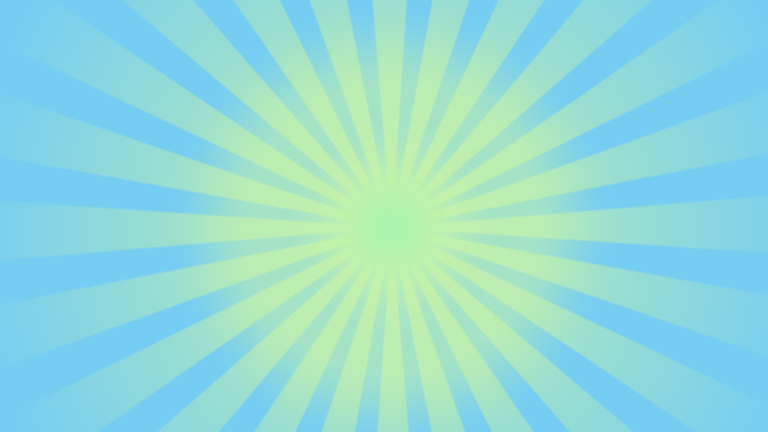
Write a WebGL 2 fragment shader that draws this background.

```glsl
#version 300 es
precision highp float;
// Sunburst: evenly spaced lime rays spread over a blue sky from a point
// just below the middle. Rays come from folding the polar angle; they fade
// outward in a straight ramp above a soft round halo and a green core.

uniform vec2 u_resolution;
out vec4 fragColor;

// Lengths are in canvas heights, measured from the canvas middle.
const float TAU = 6.2831853;
const vec2 CENTER = vec2(0.0174, -0.0266);
const float RAY_COUNT = 24.0;
const float RAY_SHARE = 0.58;             // part of each sector that is lit
const float RAY_TILT = 0.008;             // radians, counterclockwise
const float RAY_LENGTH = 0.985;
const float EDGE_SOFTNESS = 0.0035;
const float HALO_STRENGTH = 0.6;
const vec2 HALO_FADE = vec2(0.31, 0.53);  // start and end radius
const vec2 HEART_FADE = vec2(0.06, 0.24);
const float CORE_RADIUS = 0.085;

const vec3 SKY = vec3(0.458, 0.804, 0.949);
const vec3 LIME = vec3(0.775, 0.950, 0.665);
const vec3 CORE = vec3(0.665, 0.953, 0.680);

// Lit amount of the fan of rays, with an edge of constant width.
float rayMask(vec2 p, float radius) {
    float sector = (atan(p.y, p.x) - RAY_TILT) * RAY_COUNT / TAU;
    float offAxis = abs(fract(sector + 0.5) - 0.5);
    float edge = (offAxis - 0.5 * RAY_SHARE) * TAU / RAY_COUNT * radius;
    float softness = max(EDGE_SOFTNESS, 0.75 / u_resolution.y);
    return 1.0 - smoothstep(-softness, softness, edge);
}

float fadeOut(vec2 range, float radius) {
    return 1.0 - smoothstep(range.x, range.y, radius);
}

void main() {
    vec2 p = (gl_FragCoord.xy - 0.5 * u_resolution) / u_resolution.y - CENTER;
    float radius = length(p);

    // Round halo that tints the gaps, denser toward its heart.
    float heart = fadeOut(HEART_FADE, radius);
    float halo = mix(HALO_STRENGTH, 1.0, heart) * fadeOut(HALO_FADE, radius);

    // Rays laid over the halo, thinning out with distance.
    float rays = rayMask(p, radius) * max(0.0, 1.0 - radius / RAY_LENGTH);
    vec3 color = mix(SKY, LIME, halo);
    color = mix(color, LIME, rays);

    // Soft green core where the rays meet.
    float core = exp(-radius * radius / (CORE_RADIUS * CORE_RADIUS));
    color = mix(color, CORE, core);

    fragColor = vec4(color, 1.0);
}
```
